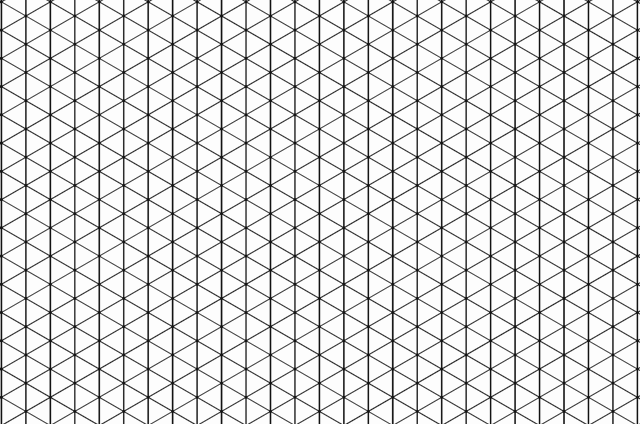
Write a Shadertoy shader that draws this pattern.

```glsl
#define COLUMN_GAP 0.05769
#define GRID_CENTRE vec2(-0.0014, -0.0040)
#define UPRIGHT_WIDTH 0.00350
#define SLANT_WIDTH 0.00225
#define NODE_RADIUS 0.0032
#define WEIGHT_VARIATION 0.14
#define EDGE_SOFTNESS 1.15
#define PAPER vec3(0.992)
#define INK vec3(0.07)

const float THIRD_OF_TURN = 1.0471976; // 60 degrees between line families

// Signed distance to the nearest of many evenly spaced parallel lines
float nearestLine(float position) {
    return (fract(position / COLUMN_GAP + 0.5) - 0.5) * COLUMN_GAP;
}

// Uneven weight from line to line, by layered sines
float lineWeight(float position, float family) {
    float index = floor(position / COLUMN_GAP + 0.5);
    float wave = sin(index * 2.64 + family * 1.7) + 0.6 * sin(index * 0.83 + family * 4.1);
    return 1.0 + WEIGHT_VARIATION * wave / 1.6;
}

// Share of a filter window that a line of the given width covers
float lineCoverage(float dist, float width, float window) {
    float upper = min(dist + 0.5 * window, 0.5 * width);
    float lower = max(dist - 0.5 * window, -0.5 * width);
    return max(upper - lower, 0.0) / window;
}

void mainImage(out vec4 fragColor, in vec2 fragCoord) {
    // Height-based units, origin on the central grid node
    vec2 p = (fragCoord - 0.5 * iResolution.xy) / iResolution.y - GRID_CENTRE;
    float window = EDGE_SOFTNESS / iResolution.y;

    // One upright and two slanted line families, layered as ink
    float bare = 1.0;
    float squaredSum = 0.0;
    for (int i = 0; i < 3; i++) {
        float angle = float(i) * THIRD_OF_TURN;
        float position = dot(p, vec2(cos(angle), sin(angle)));
        float dist = nearestLine(position);
        float width = i == 0 ? UPRIGHT_WIDTH : SLANT_WIDTH;
        width *= lineWeight(position, float(i));
        bare *= 1.0 - lineCoverage(dist, width, window);
        squaredSum += dist * dist;
    }

    // Ink pooled at the crossings: the three squared distances sum to 1.5 r^2
    float nodeDist = sqrt(squaredSum / 1.5);
    bare *= clamp((nodeDist - NODE_RADIUS) / window + 0.5, 0.0, 1.0);

    fragColor = vec4(mix(INK, PAPER, bare), 1.0);
}
```
